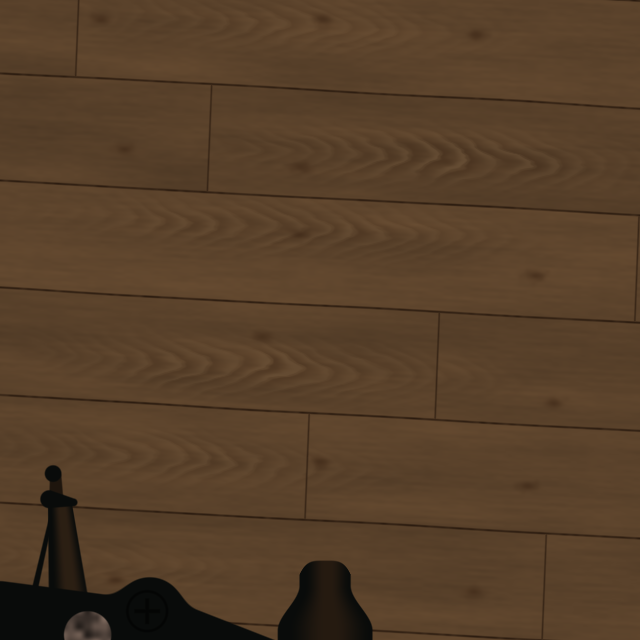
This texture is drawn by a three.js fragment shader. Its source:

```glsl
// Staggered brown oak floor planks, slightly tilted, with a dark tripod at the lower left.
varying vec2 vUv;

const float ROW_PITCH = 0.168;
const float ROW_OFFSET = 0.046;
const float ROW_TILT = 0.055;
const float JOINT_LEAN = 0.04;
const float PLANK_LENGTH = 1.25;
const float SEAM_WIDTH = 0.0031;
const float JOINT_WIDTH = 0.0024;
const float RING_SPACING = 0.043;
const float KNOT_CELL = 0.31;
const float SOFT = 0.0016;
const vec3 WOOD = vec3(0.358, 0.262, 0.170);
const vec3 WOOD_DARK = vec3(0.235, 0.150, 0.085);
const vec3 WOOD_PALE = vec3(0.435, 0.335, 0.230);
const vec3 SEAM = vec3(0.16, 0.10, 0.055);
const vec3 BLACK_METAL = vec3(0.035, 0.043, 0.038);
const vec3 BROWN_METAL = vec3(0.17, 0.12, 0.075);
const vec3 CHROME = vec3(0.42, 0.35, 0.31);

float hash(vec2 p) {
  return fract(sin(dot(p, vec2(127.1, 311.7))) * 43758.5453);
}

float noise(vec2 p) {
  vec2 i = floor(p), f = fract(p);
  f = f * f * (3.0 - 2.0 * f);
  return mix(mix(hash(i), hash(i + vec2(1, 0)), f.x),
             mix(hash(i + vec2(0, 1)), hash(i + vec2(1, 1)), f.x), f.y);
}

float fbm(vec2 p) {
  float sum = 0.0, amp = 0.5;
  for (int i = 0; i < 4; i++) {
    sum += amp * noise(p);
    p = p * 2.03 + 17.3;
    amp *= 0.5;
  }
  return sum;
}

// Value for one of six rows, counted from the bottom.
float rowValue(float row, vec3 lower, vec3 upper) {
  vec3 k = vec3(0, 1, 2);
  return dot(lower, 1.0 - step(0.5, abs(k - row))) + dot(upper, 1.0 - step(0.5, abs(k + 3.0 - row)));
}

float fill(float d) { return 1.0 - smoothstep(-SOFT, SOFT, d); }

float capsule(vec2 p, vec2 a, vec2 b, float ra, float rb) {
  vec2 ab = b - a;
  float t = clamp(dot(p - a, ab) / dot(ab, ab), 0.0, 1.0);
  return length(p - a - ab * t) - mix(ra, rb, t);
}

float smoothMin(float a, float b, float k) {
  float h = max(k - abs(a - b), 0.0) / k;
  return min(a, b) - h * h * k * 0.25;
}

vec3 floorColor(vec2 p) {
  float u = p.x - JOINT_LEAN * p.y;
  float v = p.y + ROW_TILT * p.x + 0.0025 * (noise(vec2(p.x * 5.0, p.y * 6.0)) - 0.5);
  float rowPos = (v - ROW_OFFSET) / ROW_PITCH;
  float h = fract(rowPos), row = mod(floor(rowPos), 6.0);
  float along = (u - rowValue(row, vec3(0.847, 0.469, 0.666), vec3(0.972, 0.296, 0.083))) / PLANK_LENGTH;
  vec2 id = vec2(floor(along), row);
  vec2 g = vec2(u, v) + 9.0 * hash(id);

  // Long grain, from broad bands to fine fibres
  float broad = fbm(g * vec2(3.5, 24.0)) - 0.47;
  float fine = noise(g * vec2(14.0, 190.0)) - 0.5;
  float speck = noise(g * vec2(70.0, 210.0)) - 0.5;
  vec3 col = WOOD * (1.0 + 0.07 * (hash(id + 3.7) - 0.5) + 0.24 * broad + 0.055 * fine + 0.035 * speck);

  // Cathedral figure: nested chevrons pointing right
  float q = h - rowValue(row, vec3(0.5, 0.5, 0.4), vec3(0.72, 0.42, 0.6));
  float du = u - rowValue(row, vec3(0.15, 0.28, 0.40), vec3(0.43, 0.67, 0.42));
  float warp = fbm(g * vec2(9.0, 28.0)) - 0.47;
  float phase = (u + 0.42 * sqrt(q * q + 0.003) + 0.075 * warp) / RING_SPACING;
  float ring = fract(phase);
  float crest = smoothstep(0.5, 0.85, ring) * (1.0 - smoothstep(0.87, 1.0, ring));
  float shade = smoothstep(0.0, 0.15, ring) * (1.0 - smoothstep(0.15, 0.65, ring));
  float mask = exp(-pow(du / 0.25, 2.0) - pow((q + 0.15 * warp) / 0.2, 2.0));
  mask *= rowValue(row, vec3(0.25, 0.5, 0.9), vec3(0.85, 0.9, 0.5)) * (0.45 + 0.9 * noise(g * vec2(16.0, 32.0)));
  col = mix(col, WOOD_PALE, 0.50 * crest * mask);
  col = mix(col, WOOD_DARK, 0.40 * shade * mask);

  // Scattered small knots
  vec2 cell = vec2(floor(u / KNOT_CELL), row);
  vec2 center = vec2(0.25 + 0.5 * hash(cell + 5.1), 0.2 + 0.6 * hash(cell + 8.3));
  vec2 k = (vec2(fract(u / KNOT_CELL), h) - center) * vec2(KNOT_CELL, ROW_PITCH);
  float knot = exp(-dot(k * vec2(65.0, 120.0), k * vec2(65.0, 120.0)) * (0.6 + 1.2 * noise(g * 90.0)));
  col = mix(col, WOOD_DARK, 0.6 * knot * step(0.4, hash(cell + 2.9)));

  // Seams between rows and butt joints between planks
  float seamDist = min(h, 1.0 - h) * ROW_PITCH;
  float jointDist = min(fract(along), 1.0 - fract(along)) * PLANK_LENGTH;
  float seam = fill(seamDist - SEAM_WIDTH * 0.5) * (0.65 + 0.35 * noise(p * 110.0));
  return mix(col, SEAM, max(seam, 0.7 * fill(jointDist - JOINT_WIDTH * 0.5)));
}

vec3 addTripod(vec3 col, vec2 p) {
  // Thin strut, tapered leg, foot and collar
  col = mix(col, BLACK_METAL, fill(capsule(p, vec2(0.082, 0.20), vec2(0.050, 0.06), 0.003, 0.005)));
  float legX = (p.x - mix(0.113, 0.094, p.y / 0.21)) / mix(0.036, 0.019, p.y / 0.21);
  float leg = fill(max((abs(legX) - 1.0) * 0.025, p.y - 0.217));
  col = mix(col, mix(BROWN_METAL, BLACK_METAL, smoothstep(0.15, 0.95, abs(legX - 0.15))), leg);
  col = mix(col, BROWN_METAL * 0.7, fill(capsule(p, vec2(0.087, 0.255), vec2(0.088, 0.22), 0.009, 0.011)));
  float foot = min(length(p - vec2(0.083, 0.260)) - 0.013, capsule(p, vec2(0.077, 0.220), vec2(0.115, 0.215), 0.014, 0.006));
  col = mix(col, BLACK_METAL, fill(foot));

  // Mount with a screw and a polished knob
  float body = capsule(p, vec2(0.0, 0.040), vec2(0.20, 0.020), 0.052, 0.046);
  body = smoothMin(body, length(p - vec2(0.234, 0.043)) - 0.055, 0.025);
  body = smoothMin(body, capsule(p, vec2(0.25, 0.025), vec2(0.43, -0.025), 0.042, 0.023), 0.02);
  col = mix(col, BLACK_METAL, fill(body));
  vec2 screw = abs(p - vec2(0.230, 0.045));
  col = mix(col, BLACK_METAL * 0.45, max(fill(abs(length(screw) - 0.031) - 0.002), fill(max(min(screw.x, screw.y) - 0.003, length(screw) - 0.02))));
  vec2 c = p - vec2(0.137, 0.008);
  col = mix(col, CHROME * (0.35 + 0.9 * noise(c * 75.0)), fill(length(c) - 0.037));

  // Flared handle
  float flare = mix(0.074, 0.040, smoothstep(0.015, 0.085, p.y));
  float hx = (p.x - 0.508) / flare;
  float cap = max((abs(hx) - 1.0) * flare, p.y - 0.124 + 0.022 * pow(abs(hx), 4.0));
  vec3 handle = mix(BROWN_METAL * 0.85, BLACK_METAL, smoothstep(0.1, 0.9, abs(hx - 0.1)));
  return mix(col, handle, fill(cap));
}

void main() {
  gl_FragColor = vec4(addTripod(floorColor(vUv), vUv), 1.0);
}
```
